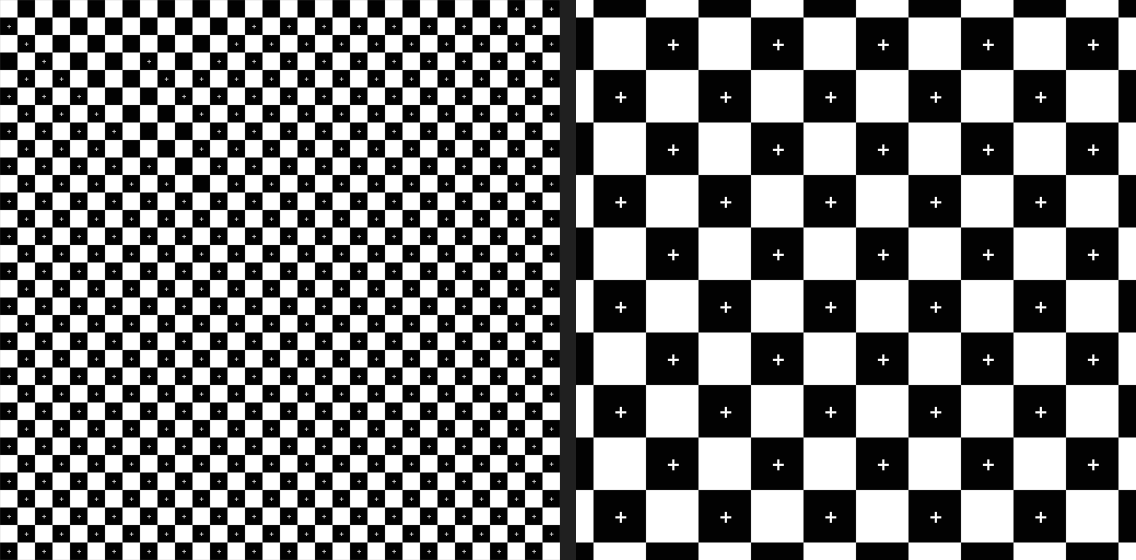
Left: the whole. Right: its middle third, enlarged.
This pattern is drawn by a Shadertoy shader. Its source:

```glsl
// Overlap of the pixel footprint with a centred box, as a 0..1 coverage
float boxCoverage(vec2 p, vec2 halfSize, vec2 pixel) {
    vec2 overlap = min(p + 0.5 * pixel, halfSize) - max(p - 0.5 * pixel, -halfSize);
    vec2 cover = clamp(overlap / pixel, 0.0, 1.0);
    return cover.x * cover.y;
}

float plusCoverage(vec2 p, vec2 pixel) {
    vec2 bar = vec2(2.5, 0.5) / 24.0;
    return max(boxCoverage(p, bar.xy, pixel), boxCoverage(p, bar.yx, pixel));
}

// Checker with softened cell borders; cells of even index sum are dark
float checker(vec2 cell, vec2 local, vec2 pixel) {
    vec2 edge = (0.5 - abs(local)) / pixel;
    vec2 side = 2.0 * smoothstep(-0.7, 0.7, edge) - 1.0;
    float parity = 2.0 * mod(cell.x + cell.y, 2.0) - 1.0;
    return 0.5 + 0.5 * parity * side.x * side.y;
}

// Dark cells left without a plus, with rows counted from the top
bool isBlank(int col, int row) {
    int diagonal = col - row;
    int antidiagonal = col + row;
    bool band = (diagonal == 1 && row <= 10) || (diagonal == 3 && row <= 7);
    bool wedge = diagonal > 0 && antidiagonal <= 13 && row <= 2;
    bool topRow = row == 0 && col <= 27;
    bool strays = row == 3 && (col == 0 || col == 10) || row == 8 && col == 7;
    return band || wedge || topRow || strays;
}

void mainImage(out vec4 fragColor, in vec2 fragCoord) {
    const float cells = 32.0;
    vec2 pixel = cells / iResolution.xy;
    vec2 grid = fragCoord * pixel;
    vec2 cell = mod(floor(grid), cells);
    vec2 local = fract(grid) - 0.5;

    float tone = mix(0.008, 1.0, checker(cell, local, pixel));

    // Small plus, half a stroke right of and below the cell centre
    bool dark = mod(cell.x + cell.y, 2.0) < 0.5;
    if (dark && !isBlank(int(cell.x), int(cells - 1.0 - cell.y))) {
        tone = mix(tone, 1.0, plusCoverage(local - vec2(0.5, -0.5) / 24.0, pixel));
    }

    fragColor = vec4(vec3(tone), 1.0);
}
```
